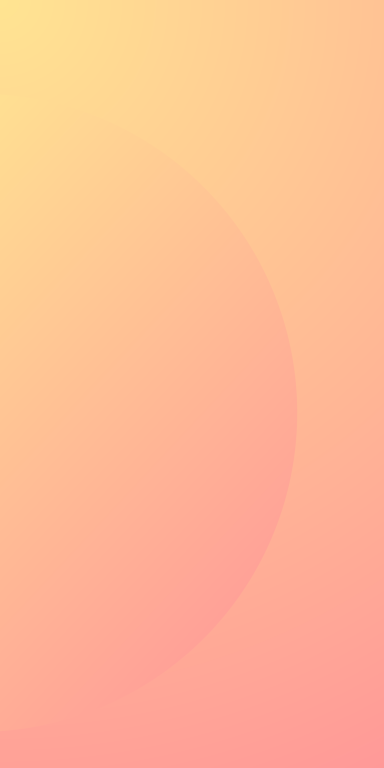
This background is drawn by a Shadertoy shader. Its source:

```glsl
// A warm yellow-to-pink backdrop with a large disc cut off by the left edge.
// The backdrop ramps radially from the top left corner; the disc carries
// the same ramp along a diagonal, so its rim fades in towards the right.

vec3 warmRamp(float t) {
    vec3 butter = vec3(1.0, 0.895, 0.57);
    vec3 coral = vec3(1.0, 0.6, 0.595);
    return mix(butter, coral, clamp(t, 0.0, 1.0));
}

void mainImage(out vec4 fragColor, in vec2 fragCoord) {
    // Canvas spans 1 by 2 units, measured down from the top left corner
    vec2 uv = fragCoord / iResolution.xy;
    vec2 p = vec2(uv.x, 2.0 * (1.0 - uv.y));
    float pixel = max(1.0 / iResolution.x, 2.0 / iResolution.y);

    // Radial backdrop, reaching full coral in the far corner
    vec3 backdrop = warmRamp(length(p) / length(vec2(1.0, 2.0)));

    // Disc with a softer diagonal gradient
    vec3 discColor = warmRamp(dot(p, vec2(0.45, 0.42)) - 0.04);
    float discDistance = length(p - vec2(-0.057, 1.075)) - 0.831;
    float discMask = 1.0 - smoothstep(-0.7 * pixel, 0.7 * pixel, discDistance);

    fragColor = vec4(mix(backdrop, discColor, discMask), 1.0);
}
```
